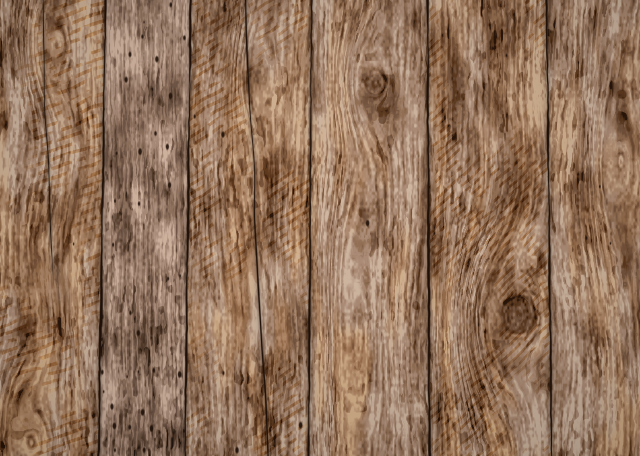
Write a Shadertoy shader that draws this texture.

```glsl
// Six weathered vertical planks with dark seams, splits, knots, saw marks and worm holes.
// A grain field, bent by sines and turned radial near knots, carries rings, fibres and pits.
#define GRAIN 98.0        // growth rings per canvas width
#define RING_DEPTH 0.10   // contrast of the rings
#define FIBRE_DEPTH 0.44  // contrast of the fine fibres
#define PIT_DEPTH 0.26    // darkness of the torn pits
#define WEAR_DEPTH 0.62   // contrast of the worn patches
#define SAW_PITCH 0.0145  // spacing of the saw marks
#define SEAM_WIDTH 0.0015 // half width of the gaps
#define BASE_TONE 0.68
#define TAU 6.28318

// x at the bottom, x at the top
const vec2 SEAMS[5] = vec2[5](vec2(.154, .165), vec2(.289, .298), vec2(.482, .487),
  vec2(.671, .668), vec2(.862, .854));
// x at the bottom, x at the top, half width, height where it begins
const vec4 SPLITS[2] = vec4[2](vec4(.42, .382, .0009, -.1), vec4(.09, .066, .0004, .25));
// x, y, radius, lengthwise stretch; the first two have a solid core
const vec4 KNOTS[7] = vec4[7](vec4(.587, .582, .017, 1.8), vec4(.81, .22, .029, 1.5),
  vec4(.089, .643, .015, 2.), vec4(.05, .02, .022, 1.7), vec4(.41, .6, .012, 2.4),
  vec4(.97, .46, .014, 3.2), vec4(.56, .18, .013, 7.));

float hash(vec2 p) {
  vec3 q = fract(p.xyx * .1031);
  q += dot(q, q.yzx + 33.33);
  return fract((q.x + q.y) * q.z);
}

float noise(vec2 p) {
  vec2 i = floor(p), f = fract(p);
  f = f * f * (3. - 2. * f);
  return mix(mix(hash(i), hash(i + vec2(1, 0)), f.x),
    mix(hash(i + vec2(0, 1)), hash(i + vec2(1, 1)), f.x), f.y);
}

float fbm(vec2 p) {
  float sum = 0., amp = .53;
  for (int i = 0; i < 4; i++) { sum += amp * noise(p); p = p * 2.07 + 5.3; amp *= .5; }
  return sum;
}

float seamX(int i, float y) {
  return mix(SEAMS[i].x, SEAMS[i].y, y / .71) + .0004 * sin(y * 31. + float(i) * 2.3);
}

float plankAt(vec2 p) {
  float id = 0.;
  for (int i = 0; i < 5; i++) id += step(seamX(i, p.y), p.x);
  return id;
}

float stroke(float d, float width) {
  float px = .8 / iResolution.x;
  return 1. - smoothstep(width - px, width + px, abs(d));
}

vec3 woodRamp(float t) {
  vec3 c = mix(vec3(.15, .08, .04), vec3(.35, .22, .12), smoothstep(0., .2, t));
  c = mix(c, vec3(.44, .32, .24), smoothstep(.2, .36, t));
  c = mix(c, vec3(.55, .42, .32), smoothstep(.36, .51, t));
  c = mix(c, vec3(.64, .52, .44), smoothstep(.51, .66, t));
  return mix(c, vec3(.77, .68, .6), smoothstep(.66, .92, t));
}

void mainImage(out vec4 fragColor, in vec2 fragCoord) {
  vec2 p = fragCoord / iResolution.x;
  float id = plankAt(p);
  vec2 q = p + id * vec2(3.7, 1.9); // separate noise for each plank
  float aged = stroke(id - 1., .5); // the straight, grey, worm-eaten plank

  // Grain field, bent along the plank and wrapped around its knots
  float bend = .005 * sin(p.y * 8. + id * 2.1) + .002 * sin(p.y * 19. + p.x * 22. + id * 5.)
    + .014 * (noise(q * vec2(16, 6)) - .5);
  float grain = p.x + bend * (1. - .7 * aged), core = 0., rim = 0.;
  for (int i = 0; i < 7; i++) {
    vec4 k = KNOTS[i];
    if (plankAt(k.xy) != id) continue;
    vec2 d = p - k.xy;
    float r = length(d / vec2(1, k.w)) / k.z;
    grain = mix(grain, k.x + k.z * r + .4 * bend, exp(-r * r / 7.));
    if (i < 2) {
      float disc = length(d) / k.z + .3 * (fbm(p * 60.) - .5);
      core += 1. - smoothstep(.75, 1., disc);
      rim += .6 * exp(-pow(abs(disc - .95) * 8., 2.)) + .45 * exp(-disc * disc * .4);
    }
  }

  // Layered sines for ragged rings, stretched noise for fibres and pits
  float grit = noise(q * vec2(330, 190));
  float ragged = grain + .0035 * (noise(q * vec2(150, 75)) - .5);
  float phase = TAU * GRAIN * (1. + .4 * aged) * ragged;
  float ring = sin(phase + .9 * sin(phase * .37 + id)) + .3 * sin(phase * 2.3);
  float fibre = .55 * noise(vec2(grain * 390., q.y * 48.))
    + .45 * noise(vec2(grain * 190., q.y * 17.));
  float wear = fbm(q * vec2(24, 13));
  float pit = smoothstep(.58, .74, noise(vec2(ragged * 250., q.y * 62.)))
    * smoothstep(.38, .6, fbm(q * vec2(30, 15) + 4.));
  float stain = smoothstep(.55, .68,
    fbm(vec2(ragged * 42., q.y * 11.) + id * 7.) + .16 * (grit - .5));

  // Slanted saw marks in patches on every other plank
  float slant = .35 + .15 * id;
  float cut = sin(TAU * (p.y - slant * p.x + .008 * noise(q * 28.)) / SAW_PITCH);
  float saw = smoothstep(-.1, .7, cut) * smoothstep(.4, .6, fbm(q * vec2(13, 6) + 9.))
    * smoothstep(.3, .6, noise(q * vec2(130, 90))) * (1. - mod(id, 2.));

  float tone = BASE_TONE + RING_DEPTH * ring * (.3 + 1.2 * noise(q * vec2(40, 18)))
    + .045 * sin(phase * .17 + id * 1.7) + FIBRE_DEPTH * (fibre - .5) + .26 * (grit - .5)
    + WEAR_DEPTH * (wear - .5) - .22 * stain * (.5 + fibre) - PIT_DEPTH * pit - .17 * saw;
  tone = mix(tone, .42 + .07 * ring + .35 * (grit - .5), core * .85) - .3 * rim;

  // Amber tint, stronger low down and in the saw marks; grey on the aged plank
  vec3 col = woodRamp(tone);
  float amber = smoothstep(.44, .68, fbm(vec2(ragged * 32., q.y * 6.))) * (1. - p.y * .7);
  amber = min(amber * .55 + saw * .65, 1.) * (1. - aged) * (1. - core);
  col *= mix(vec3(1), vec3(1.05, .93, .72), amber);
  col = mix(col, dot(col, vec3(.3, .6, .1)) * vec3(1.15, .96, .86), .45 * aged);

  // Worm holes, one chance in each cell
  vec2 size = vec2(.021, .029), cell = floor(p / size);
  vec2 off = p - (cell + .25 + .5 * vec2(hash(cell + 3.), hash(cell + 8.))) * size;
  float gap = .9 * stroke(length(off * vec2(1, .55)), mix(.0008, .0028, hash(cell + 17.)))
    * step(hash(cell + 31.), mix(.008, .2, aged));

  // Seams with shaded edges, and splits within planks
  float shade = 0.;
  for (int i = 0; i < 7; i++) {
    float n = float(i), width = SEAM_WIDTH, reach = 1., x;
    if (i < 5) x = seamX(i, p.y) + .001 * (noise(vec2(p.y * 90., n)) - .5);
    else {
      vec4 s = SPLITS[i - 5];
      x = mix(s.x, s.y, p.y / .71) + .005 * (noise(vec2(p.y * 11., n)) - .5);
      width = s.z;
      reach = smoothstep(s.w, s.w + .08, p.y);
    }
    float d = p.x - x;
    gap = max(gap, reach * stroke(d, width * (.4 + 1.1 * noise(vec2(p.y * 14., n + 9.)))));
    shade = max(shade, reach * exp(-abs(d) / (.002 + width)));
  }
  col = mix(col * (1. - .34 * shade), vec3(.12, .065, .035), gap);

  // Gentle falloff of light toward the corners
  vec2 c = fragCoord / iResolution.xy - vec2(.5, .56);
  fragColor = vec4(col * (1.05 - .36 * dot(c, c)), 1);
}
```
